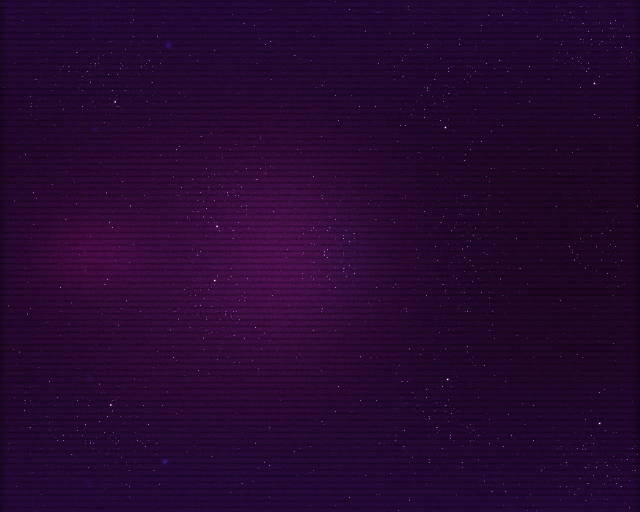
This background is drawn by a WebGL 1 fragment shader. Its source:

```glsl
precision highp float;
// Dim violet nebula with mirrored star clusters behind noisy scanlines.
uniform vec2 u_resolution;

float hash(vec2 p) {
  p = fract(p * vec2(0.1031, 0.1137));
  p += dot(p, p.yx + 33.33);
  return fract((p.x + p.y) * p.x * 43.7);
}

// Elliptical gaussian falloff
float glow(vec2 p, vec2 center, vec2 radius) {
  vec2 d = (p - center) / radius;
  return exp(-dot(d, d));
}

// Probability that a cell holds a star
float starDensity(vec2 p) {
  float d = glow(p, vec2(0.21, 0.36), vec2(0.08, 0.08));
  d += glow(p, vec2(0.42, 0.13), vec2(0.08, 0.08));
  d += glow(p, vec2(0.63, 0.0), vec2(0.08, 0.09));
  d += glow(p, vec2(0.87, 0.32), vec2(0.08, 0.08));
  d += glow(p, vec2(0.91, 0.04), vec2(0.06, 0.12));
  d += glow(p, vec2(1.16, 0.42), vec2(0.09, 0.08));
  d += 0.4 * glow(p, vec2(1.17, 0.02), vec2(0.08, 0.06));
  return 0.012 + 0.13 * d;
}

// One jittered pinpoint per occupied cell
float smallStars(vec2 p) {
  vec2 q = p * 190.0;
  vec2 cell = floor(q);
  vec2 center = 0.35 + 0.3 * vec2(hash(cell + 17.3), hash(cell + 51.7));
  float present = step(hash(cell + 5.1), starDensity((cell + 0.5) / 190.0));
  float level = hash(cell + 83.9);
  float radius = max(0.2, 160.0 / u_resolution.y);
  float dist = length(fract(q) - center);
  return present * (0.1 + 0.6 * level * level) * smoothstep(radius, radius * 0.3, dist);
}

// Bright core with a faint halo
float brightStar(vec2 p, vec2 center) {
  return glow(p, center, vec2(0.0015)) + 0.04 * glow(p, center, vec2(0.004));
}

void main() {
  vec2 p = gl_FragCoord.xy / u_resolution.y;
  p.x *= 1.25 * u_resolution.y / u_resolution.x;

  // Sky is reflected about the middle, slightly wider below
  vec2 sky = vec2(p.x, abs(p.y - 0.505));
  if (p.y < 0.505) sky.x = 0.65 + (p.x - 0.65) / 1.02;

  // Nebula gradients
  vec3 color = vec3(0.118, 0.024, 0.148);
  color += vec3(0.012, 0.007, 0.055) * smoothstep(0.15, 0.55, sky.y);
  color += vec3(0.09, 0.022, 0.085) * glow(p, vec2(0.43, 0.48), vec2(0.37, 0.29));
  color += vec3(0.085, 0.004, 0.05) * glow(p, vec2(0.18, 0.505), vec2(0.11, 0.075));
  color += vec3(0.08, 0.016, 0.065) * glow(p, vec2(0.56, 0.5), vec2(0.14, 0.18));
  color += vec3(-0.005, 0.012, 0.018) * glow(p, vec2(0.69, 0.5), vec2(0.07, 0.1));
  color -= vec3(0.006, 0.002, 0.012) * glow(p, vec2(1.08, 0.5), vec2(0.25, 0.35));
  color *= 0.75 + 0.25 * smoothstep(0.0, 0.015, min(p.x, 1.25 - p.x));

  // Narrow dark scanlines and tinted grain
  vec2 grainCell = floor(p * 410.0);
  float phase = p.y * 82.0 * 6.2831853;
  color *= 1.0 + 0.12 * sin(phase) + 0.05 * cos(2.0 * phase);
  color *= 0.89 + 0.2 * hash(grainCell);
  color.b *= 0.93 + 0.14 * hash(grainCell + 37.7);

  // Blue smudges
  float smudge = glow(sky, vec2(0.329, 0.407), vec2(0.005));
  smudge += 0.4 * glow(sky, vec2(0.185, 0.242), vec2(0.005));
  smudge += 0.2 * glow(sky, vec2(0.184, 0.447), vec2(0.007));
  color += vec3(0.08, 0.05, 0.27) * smudge;

  // Stars
  color += vec3(0.72, 0.55, 0.85) * smallStars(sky);
  float bright = brightStar(sky, vec2(0.225, 0.296));
  bright += brightStar(sky, vec2(0.424, 0.053));
  bright += brightStar(sky, vec2(0.870, 0.246));
  bright += brightStar(sky, vec2(1.161, 0.332));
  color += vec3(1.0, 0.85, 1.0) * bright;

  gl_FragColor = vec4(clamp(color, 0.0, 1.0), 1.0);
}
```
